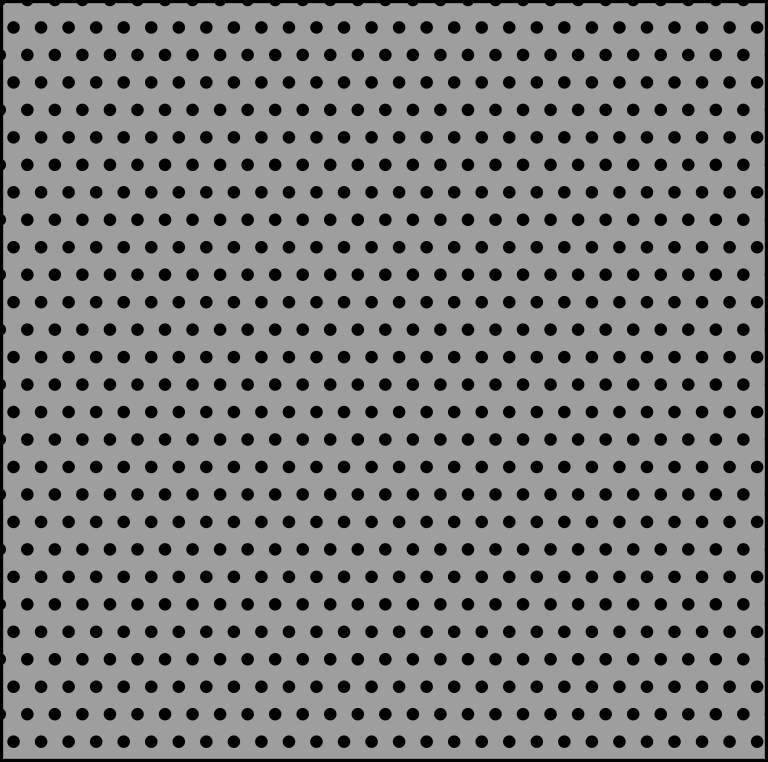
Reproduce this pattern procedurally as a WebGL 1 fragment shader.

```glsl
precision highp float;
// Staggered rows of black dots on a flat grey sheet with a thin black frame.

uniform vec2 u_resolution;

// Signed distance to the nearest dot; odd rows shift by half a pitch.
float dotDistance(vec2 cell, float radius) {
  float row = floor(cell.y + 0.5);
  float stagger = 0.5 * mod(row, 2.0);
  vec2 offset = vec2(fract(cell.x + stagger + 0.5) - 0.5, cell.y - row);
  return length(offset) - radius;
}

// Signed distance to the frame along the canvas edges.
float frameDistance(vec2 cell, vec2 size, float width) {
  vec2 edge = min(cell, size - cell);
  return min(edge.x, edge.y) - width;
}

void main() {
  // One unit is one dot pitch, measured from the top left corner.
  vec2 size = vec2(27.887, 27.74);
  vec2 uv = gl_FragCoord.xy / u_resolution;
  vec2 cell = vec2(uv.x, 1.0 - uv.y) * size;
  float pixel = size.x / u_resolution.x;

  float dots = dotDistance(cell + vec2(0.008, 0.0), 0.227);
  float frame = frameDistance(cell, size, 0.115);
  float ink = 1.0 - clamp(min(dots, frame) / pixel + 0.5, 0.0, 1.0);

  gl_FragColor = vec4(mix(vec3(0.62), vec3(0.005), ink), 1.0);
}
```
